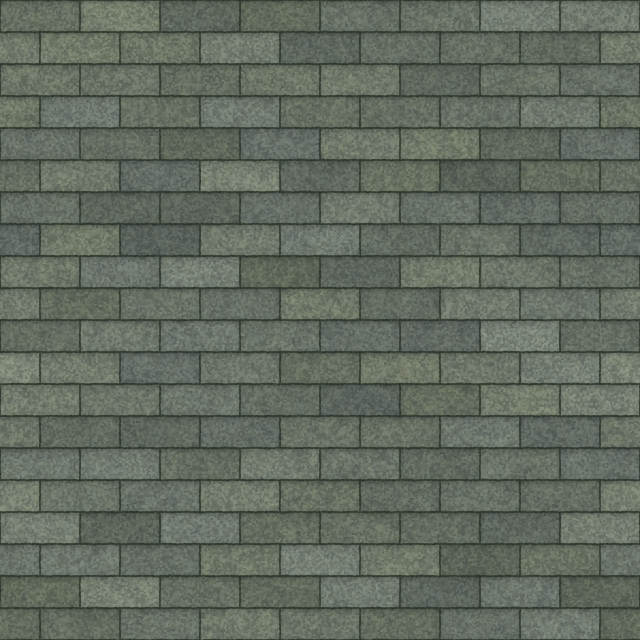
A three.js fragment shader for this texture:

```glsl
// Grey-green roof shingles: 8 across, 20 courses, every other course shifted by half.
// Each shingle gets a hashed tone and tint, granules from smoothed cellular noise,
// dark joints, and a soft shadow under the course above.
varying vec2 vUv;

float hash(vec2 p) {
  vec3 q = fract(vec3(p.xyx) * 0.1031);
  q += dot(q, q.yzx + 33.33);
  return fract((q.x + q.y) * q.z);
}

// Cellular noise: random tones blended by closeness to scattered points.
float granules(vec2 p) {
  vec2 cell = floor(p);
  float tone = 0.0;
  float total = 0.0;
  for (int j = -1; j <= 1; j++) {
    for (int i = -1; i <= 1; i++) {
      vec2 id = cell + vec2(float(i), float(j));
      vec2 toPoint = id + vec2(hash(id + 7.3), hash(id + 51.9)) - p;
      float weight = exp(-9.0 * dot(toPoint, toPoint));
      tone += weight * hash(id + 113.7);
      total += weight;
    }
  }
  return tone / total - 0.5;
}

// Layered sines for slightly uneven cut edges; whole turns keep it seamless.
float waver(float t, float seed) {
  float a = 6.28318 * t;
  return 0.5 * sin(a * 23.0 + seed) + 0.3 * sin(a * 61.0 + seed * 2.7)
       + 0.2 * sin(a * 137.0 + seed * 4.1);
}

void main() {
  // Course and shingle layout
  float y = vUv.y * 20.0 + 0.014 * waver(vUv.x, floor(vUv.y * 20.0 + 0.5) * 1.7);
  float course = floor(y);
  float shift = 0.5 * (1.0 - mod(course, 2.0));
  float x = vUv.x * 8.0 + shift + 0.004 * waver(vUv.y, floor(vUv.x * 8.0 + shift + 0.5) * 2.3);
  vec2 id = vec2(mod(floor(x), 8.0), mod(course, 20.0));
  vec2 local = vec2(fract(x), fract(y));

  // Distances to the edges, in canvas units
  float side = min(local.x, 1.0 - local.x) / 8.0;
  float top = (1.0 - local.y) / 20.0;
  float bottom = local.y / 20.0;

  // Shingle tone and a slight warm or cool tint
  float tone = 0.6 * hash(id + 3.1) + 0.4 * hash(id + 27.4);
  vec3 color = mix(vec3(0.350, 0.381, 0.345), vec3(0.485, 0.517, 0.463), tone);
  color += (hash(id + 61.8) - 0.5) * vec3(0.012, 0.008, -0.026);

  // Granules, coarse mottling and faint weathering
  float grain = granules(vUv * 300.0);
  float mottle = granules(vUv * 85.0 + 19.0);
  float patches = granules(vUv * 24.0 + 41.0);
  color *= 1.0 + 0.27 * grain + 0.07 * mottle + 0.05 * patches;
  color += vec3(0.012, 0.008, -0.008) * mottle;

  // Shadow below the overlapping course and soft darkening at the cuts
  color *= 1.0 - 0.32 * exp(-top / 0.0042);
  color *= 1.0 - 0.10 * exp(-bottom / 0.0022);
  color *= 1.0 - 0.14 * exp(-side / 0.0022);

  // Dark joints and course lines
  float joint = 1.0 - smoothstep(0.0005, 0.0021, side);
  float line = 1.0 - smoothstep(0.0006, 0.0024, min(top, bottom));
  vec3 gap = vec3(0.185, 0.225, 0.185) * (1.0 + 0.25 * grain);
  color = mix(color, gap, max(0.85 * joint, 0.88 * line));

  gl_FragColor = vec4(color, 1.0);
}
```
